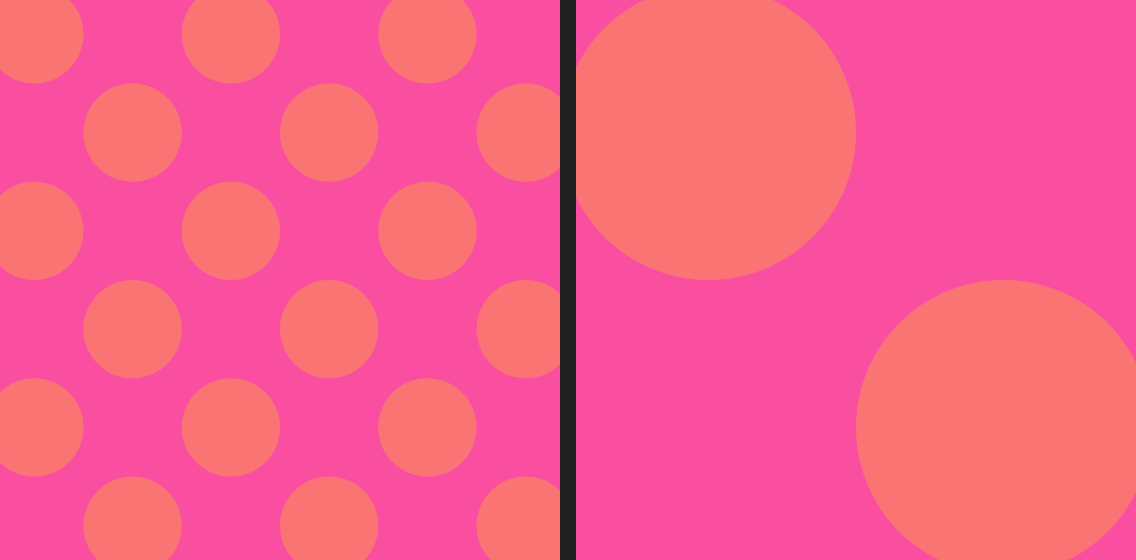
Left: the whole. Right: its middle third, enlarged.
Reproduce this pattern procedurally as a WebGL 2 fragment shader.

```glsl
#version 300 es
precision highp float;
// Staggered polka dots: coral discs on a flat pink ground.
// Two square lattices, offset by half a period, give the diagonal rows;
// each disc is a distance function with a pixel-wide smooth edge.

uniform vec2 u_resolution;
out vec4 fragColor;

const vec3 PINK = vec3(0.98, 0.31, 0.63);
const vec3 CORAL = vec3(0.98, 0.455, 0.453);

const float PERIOD = 0.351;      // lattice spacing, in canvas units
const float DOT_RADIUS = 0.25;   // in periods

// Distance from p to the nearest point of a unit lattice through origin.
float latticeDistance(vec2 p, vec2 origin) {
    return length(fract(p - origin + 0.5) - 0.5);
}

// Signed distance to the staggered dots, negative inside.
float staggeredDots(vec2 p, vec2 origin, float radius) {
    float evenRows = latticeDistance(p, origin);
    float oddRows = latticeDistance(p, origin + 0.5);
    return min(evenRows, oddRows) - radius;
}

// Coverage of a shape from its signed distance and the pixel size.
float coverage(float dist, float pixel) {
    return clamp(0.5 - dist / pixel, 0.0, 1.0);
}

void main() {
    // Canvas units centred on the middle, then scaled to lattice periods.
    float side = min(u_resolution.x, u_resolution.y);
    vec2 p = (gl_FragCoord.xy - 0.5 * u_resolution) / (side * PERIOD);
    float pixel = 1.0 / (side * PERIOD);

    // The middle of the canvas lies between two diagonal neighbours.
    float dots = staggeredDots(p, vec2(-0.25, 0.25), DOT_RADIUS);
    vec3 color = mix(PINK, CORAL, coverage(dots, pixel));
    fragColor = vec4(color, 1.0);
}
```
